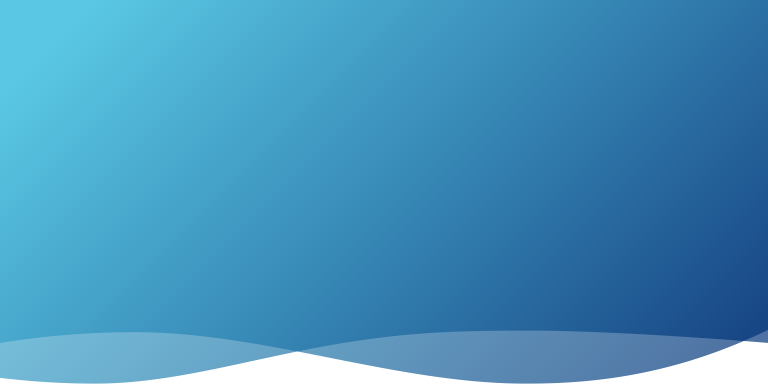
This background is drawn by a Shadertoy shader. Its source:

```glsl
// Wave heights: a smooth slope between two turning points, with curved ends
float fallingWave(float x) {
    float left = max(1.0 - x / 0.176, 0.0);
    float right = max((x - 0.684) / 0.316, 0.0);
    float slope = smoothstep(0.176, 0.684, x);
    return mix(0.135, 0.001, slope) - 0.028 * left * left + 0.14 * pow(right, 2.2);
}

float risingWave(float x) {
    float left = max(1.0 - x / 0.124, 0.0);
    float right = max((x - 0.703) / 0.297, 0.0);
    float slope = 1.0 - pow(1.0 - smoothstep(0.124, 0.703, x), 1.65);
    return mix(0.001, 0.139, slope) + 0.015 * left * left - 0.032 * pow(right, 1.5);
}

// Antialiased coverage of the area below a height
float below(float height, float y) {
    return clamp((height - y) * iResolution.y + 0.5, 0.0, 1.0);
}

void mainImage(out vec4 fragColor, in vec2 fragCoord) {
    vec2 uv = fragCoord / iResolution.xy;
    float aspect = iResolution.x / iResolution.y;

    // Diagonal gradient from the upper left to the lower right
    float t = (uv.x * aspect + 1.0 - uv.y) / (aspect + 1.0);
    vec3 cyan = vec3(0.353, 0.784, 0.894);
    vec3 blue = vec3(0.22, 0.545, 0.72);
    vec3 navy = vec3(0.09, 0.27, 0.52);
    vec3 color = mix(cyan, blue, clamp((t - 0.08) / 0.42, 0.0, 1.0));
    color = mix(color, navy, clamp((t - 0.5) / 0.45, 0.0, 1.0));

    // A single wave is translucent; their overlap is solid white
    float falling = below(fallingWave(uv.x), uv.y);
    float rising = below(risingWave(uv.x), uv.y);
    float overlap = min(falling, rising);
    float veil = max(falling, rising) - overlap;
    color = mix(color, vec3(1.0), overlap + 0.24 * veil);

    fragColor = vec4(color, 1.0);
}
```
